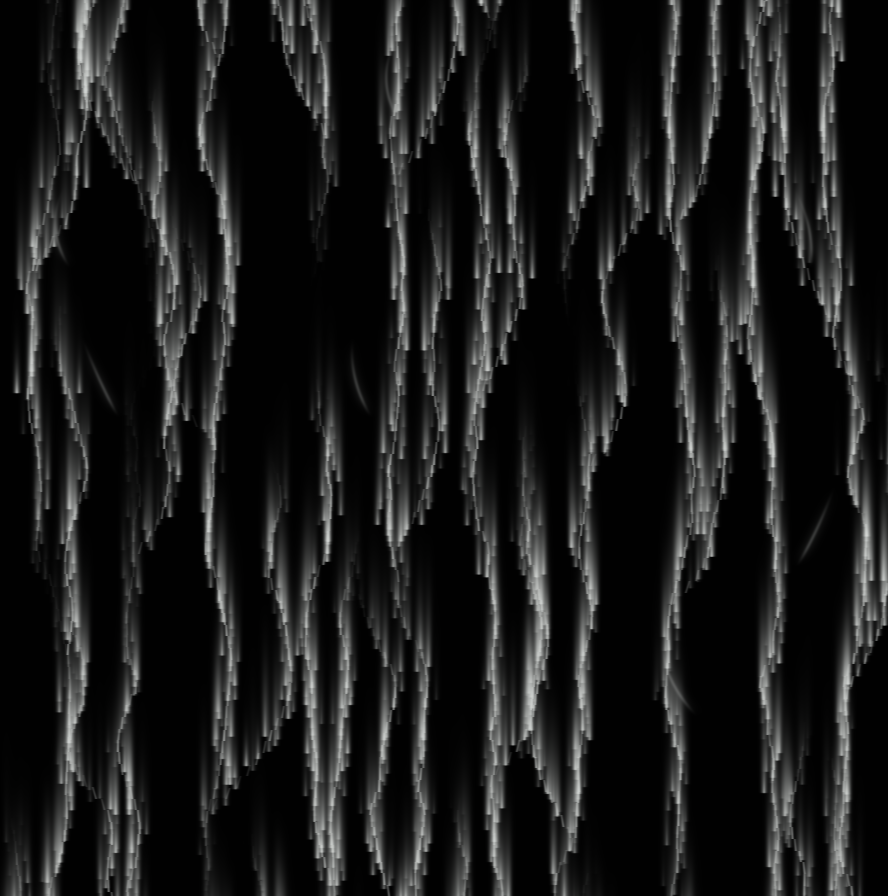
This texture is drawn by a Shadertoy shader. Its source:

```glsl
// Pale strands wander down a black field; side branches lean in and join them.
// Each strand is sampled in rows, and every row sends up a fading streak with
// a crisp foot, so slanted runs become ragged curtains and upright runs glow.

#define TRUNKS 10.0          // trunks across the canvas
#define ROW_STEP 0.007       // height between streak feet
#define ROWS 23              // streaks gathered below a point
#define STREAK_WIDTH 0.0030
#define STREAK_GAIN 0.48
#define SCATTER 0.012        // sideways spread of streaks
#define CORE_STEP 0.013      // height of one upright piece of core
#define CORE_WIDTH 0.0014
#define CORE_GAIN 0.75
#define BRANCH_SPAN 0.42     // height of one branch
#define WISP_CELLS 6.0
#define TINT vec3(0.985, 1.0, 0.988)

float hash(vec2 p) {
    vec3 q = fract(vec3(p.xyx) * vec3(0.1031, 0.1030, 0.0973));
    q += dot(q, q.yzx + 33.33);
    return fract((q.x + q.y) * q.z);
}

// Smooth noise along y, from -1 to 1, with its own lane per seed
float wave(float y, float seed) {
    float cell = floor(y), f = fract(y);
    f = f * f * (3.0 - 2.0 * f);
    return 2.0 * mix(hash(vec2(cell, seed)), hash(vec2(cell + 1.0, seed)), f) - 1.0;
}

// Trunk x, trunk strength, branch x, branch strength at height y
vec4 strandAt(float id, float y) {
    float seed = id * 7.31 + 50.0;
    float fine = 0.0045 * wave(y * 34.0, seed + 3.0);
    float trunk = (id + 0.5) / TRUNKS + 0.024 * wave(y * 4.5, seed)
                + 0.011 * wave(y * 13.0, seed + 1.0) + fine;
    float trunkPower = smoothstep(-0.9, -0.45, wave(y * 3.3, seed + 2.0));

    // A branch starts faint at its top and bends into the trunk at its foot
    float v = y / BRANCH_SPAN + hash(vec2(seed, 9.0));
    vec2 key = vec2(floor(v) + 20.0, seed);
    float rise = fract(v);
    float side = hash(key + 0.7) < 0.5 ? -1.0 : 1.0;
    float reach = mix(0.036, 0.068, hash(key + 1.9));
    float spread = 1.0 - exp(-rise * mix(4.0, 9.0, hash(key + 3.1)));
    float branch = trunk + spread * (side * reach
                 + 0.012 * wave(y * 12.0, seed + 4.0) - 2.0 * fine);
    float branchPower = step(hash(key + 5.3), 0.8) * (1.0 - smoothstep(0.55, 0.95, rise));
    return vec4(trunk, trunkPower, branch, branchPower);
}

float bell(float d, float width) {
    d /= width;
    return exp(-d * d);
}

// Streaks rising from the strand rows below p, each with a thin bright tip
float curtains(vec2 p, float id) {
    float light = 0.0;
    float topRow = floor(p.y / ROW_STEP);
    float span = float(ROWS - 1) * ROW_STEP;
    for (int k = 0; k < ROWS; k++) {
        float row = topRow - float(k);
        vec2 key = vec2(row + 100.0, id * 3.7 + 40.0);
        float foot = (row + hash(key)) * ROW_STEP;
        float t = p.y - foot;
        float rise = max(t, 0.0);
        float power = hash(key + 23.9);
        float offset = 2.0 * hash(key + 37.1) - 1.0;
        offset *= SCATTER * abs(offset);
        float fade = smoothstep(0.0, 0.002, t) * clamp(1.0 - t / span, 0.0, 1.0)
                   * exp(-rise / mix(0.018, 0.068, hash(key + 11.3)));
        float width = STREAK_WIDTH * (1.0 + 5.0 * rise);
        float tip = 0.9 * exp(-rise / 0.014);
        vec4 s = strandAt(id, foot);
        vec2 d = p.x - s.xz + vec2(-offset, offset);
        float hit = s.y * (bell(d.x, width) + tip * bell(d.x, CORE_WIDTH))
                  + s.w * (bell(d.y, width) + tip * bell(d.y, CORE_WIDTH));
        light += hit * fade * (0.2 + 1.6 * power * power);
    }
    return light * STREAK_GAIN;
}

// Bright thread of short upright pieces along each strand, weaker where it slants
float cores(vec2 p, float id) {
    float v = p.y / CORE_STEP + hash(vec2(id + 30.0, 5.0));
    float foot = p.y - fract(v) * CORE_STEP;
    vec4 s = strandAt(id, foot);
    vec2 slope = (strandAt(id, foot + CORE_STEP).xz - s.xz) / CORE_STEP;
    vec2 d = p.x - s.xz - slope * 0.35 * fract(v) * CORE_STEP;
    vec2 power = s.yw / (1.0 + 3.0 * slope * slope);
    float width = max(CORE_WIDTH, 0.7 / iResolution.y);
    float piece = 0.45 + 0.75 * hash(vec2(floor(v) + 60.0, id + 90.0));
    piece *= 1.0 - 0.35 * fract(v);
    return CORE_GAIN * piece * max(power.x * bell(d.x, width), power.y * bell(d.y, width));
}

// Sparse faint curved threads, one at most per cell
float wisps(vec2 p) {
    vec2 q = p * WISP_CELLS;
    vec2 cell = floor(q) + 30.0;
    vec2 f = fract(q) - 0.5;
    float lean = 1.2 * (hash(cell + 2.3) - 0.5);
    float bend = 2.4 * (hash(cell + 4.7) - 0.5);
    float x = 0.3 * (hash(cell + 6.1) - 0.5) + lean * f.y + bend * f.y * f.y;
    float slope = lean + 2.0 * bend * f.y;
    float d = abs(f.x - x) / sqrt(1.0 + slope * slope);
    float ends = smoothstep(-0.3, -0.15, f.y) * (1.0 - smoothstep(-0.1, 0.25, f.y));
    return step(hash(cell), 0.18) * ends * (0.22 * bell(d, 0.012) + 0.07 * bell(d, 0.04));
}

void mainImage(out vec4 fragColor, in vec2 fragCoord) {
    vec2 p = fragCoord / iResolution.y;
    float nearest = floor(p.x * TRUNKS);
    float glow = wisps(p), core = 0.0;
    for (int n = -1; n <= 1; n++) {
        float id = nearest + float(n);
        glow += curtains(p, id);
        core = max(core, cores(p, id));
    }
    float light = 0.004 + 0.86 * (1.0 - exp(-glow - core));
    fragColor = vec4(light * TINT, 1.0);
}
```
